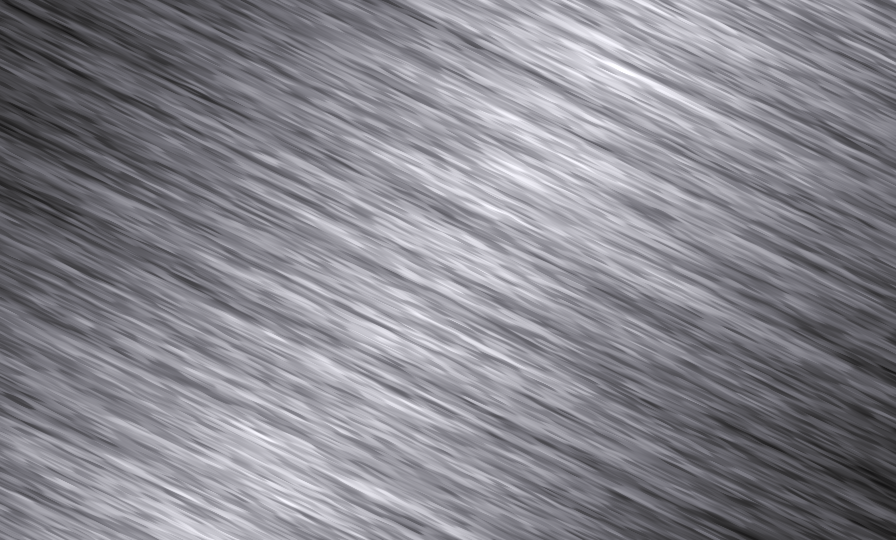
Give the GLSL for this texture, as a Shadertoy shader.

```glsl
vec3 hash3(vec2 cell) {
    vec3 p = fract(cell.xyx * vec3(0.1031, 0.1030, 0.0973));
    p += dot(p, p.yxz + 33.33);
    return fract((p.xxy + p.yzz) * p.zyx);
}

// Smooth cellular noise: nearby random points blend their shades, -1 to 1
float cellular(vec2 p) {
    vec2 cell = floor(p);
    float shade = 0.0, total = 0.0;
    for (int y = -1; y <= 1; y++)
    for (int x = -1; x <= 1; x++) {
        vec2 neighbour = cell + vec2(x, y);
        vec3 rnd = hash3(neighbour + 400.0);
        vec2 offset = neighbour + rnd.xy - p;
        float weight = exp(-6.0 * dot(offset, offset));
        shade += weight * (2.0 * rnd.z - 1.0);
        total += weight;
    }
    return shade / total;
}

// Grain stretched along the brushing direction, from short hairs to long scratches
float brushedGrain(vec2 p) {
    float grain = 0.110 * cellular(p * vec2(24.0, 250.0));
    grain += 0.085 * cellular(p * vec2(8.0, 170.0) + 17.3);
    grain += 0.085 * cellular(p * vec2(1.8, 105.0) + 41.7);
    grain += 0.070 * cellular(p * vec2(0.8, 58.0) + 73.1);
    grain += 0.030 * cellular(p * vec2(0.6, 24.0) + 97.9);
    return grain;
}

void mainImage(out vec4 fragColor, in vec2 fragCoord) {
    vec2 uv = (fragCoord - 0.5 * iResolution.xy) / iResolution.y;

    // Diagonal sheen with a narrow bright core, falling off to dark corners
    float across = dot(uv, vec2(0.788, -0.616));
    float sheen = 0.195 + 0.46 * exp(-across * across / 0.36);
    sheen += 0.05 * exp(-across * across / 0.012);

    // Brushing runs down to the right
    float angle = radians(-26.0);
    vec2 along = vec2(cos(angle), sin(angle));
    vec2 brushed = vec2(dot(uv, along), dot(uv, vec2(-along.y, along.x)));
    float grey = sheen + brushedGrain(brushed) * (0.45 + sheen);

    // Cool steel tint, weaker in the shadows
    float coolness = 0.03 * smoothstep(0.1, 0.5, grey);
    vec3 steel = vec3(grey, grey - 0.003, grey + coolness);
    fragColor = vec4(clamp(steel, 0.0, 1.0), 1.0);
}
```
